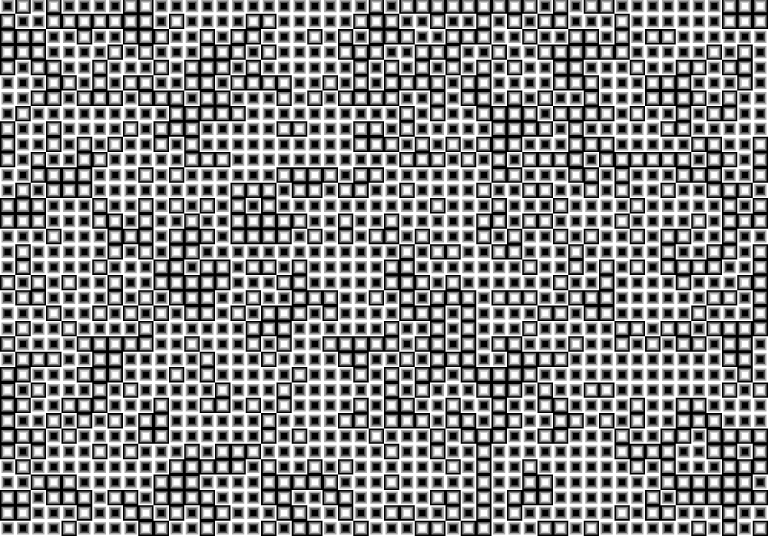
A WebGL 1 fragment shader for this pattern:

```glsl
precision highp float;
// A grid of 50 by 35 square tiles, each made of four nested grey squares.
// A clumpy random choice makes each tile either dark-rimmed with a white core
// or light-rimmed with a black core; supersampling smooths every edge.

uniform vec2 u_resolution;

const float TILES_ACROSS = 50.0;
const float LIGHT_RIM_SHARE = 0.54;  // threshold of the tile choice
const float CLUMPING = 0.38;         // weight of the smooth noise
const float CLUMP_SIZE = 2.7;        // in tiles
const int SAMPLES = 4;               // per axis

// Greys from rim to core
const vec4 DARK_RIM = vec4(0.0, 0.47, 0.80, 1.0);
const vec4 LIGHT_RIM = vec4(1.0, 0.67, 0.31, 0.0);

// Half widths of the three inner squares, with the tile edge at 1
const vec3 SQUARES = vec3(0.8, 0.6, 0.4);

float hash(vec2 p) {
  vec3 q = fract(vec3(p.xyx) * 0.1031);
  q += dot(q, q.yzx + 33.33);
  return fract((q.x + q.y) * q.z);
}

float valueNoise(vec2 p) {
  vec2 corner = floor(p);
  vec2 f = fract(p);
  vec2 blend = f * f * (3.0 - 2.0 * f);
  float low = mix(hash(corner), hash(corner + vec2(1.0, 0.0)), blend.x);
  float high = mix(hash(corner + vec2(0.0, 1.0)), hash(corner + 1.0), blend.x);
  return mix(low, high, blend.y);
}

// 1 for a dark-rimmed tile, 0 for a light-rimmed one
float darkRim(vec2 tile) {
  float clump = valueNoise(tile / CLUMP_SIZE + 71.3);
  float choice = mix(hash(tile + 17.0), clump, CLUMPING);
  return step(LIGHT_RIM_SHARE, choice);
}

// Grey of nested squares at a position from -1 to 1 within the tile
float nestedSquares(vec2 local, vec4 greys) {
  float dist = max(abs(local.x), abs(local.y));
  vec3 inside = step(vec3(dist), SQUARES);
  float grey = mix(greys.x, greys.y, inside.x);
  grey = mix(grey, greys.z, inside.y);
  return mix(grey, greys.w, inside.z);
}

float pattern(vec2 p) {
  vec4 greys = mix(LIGHT_RIM, DARK_RIM, darkRim(floor(p)));
  return nestedSquares(fract(p) * 2.0 - 1.0, greys);
}

void main() {
  float tilesPerPixel = TILES_ACROSS / u_resolution.x;
  float sum = 0.0;
  for (int j = 0; j < SAMPLES; j++) {
    for (int i = 0; i < SAMPLES; i++) {
      vec2 offset = (vec2(float(i), float(j)) + 0.5) / float(SAMPLES) - 0.5;
      sum += pattern((gl_FragCoord.xy + offset) * tilesPerPixel);
    }
  }
  float grey = sum / float(SAMPLES * SAMPLES);
  gl_FragColor = vec4(vec3(grey), 1.0);
}
```
